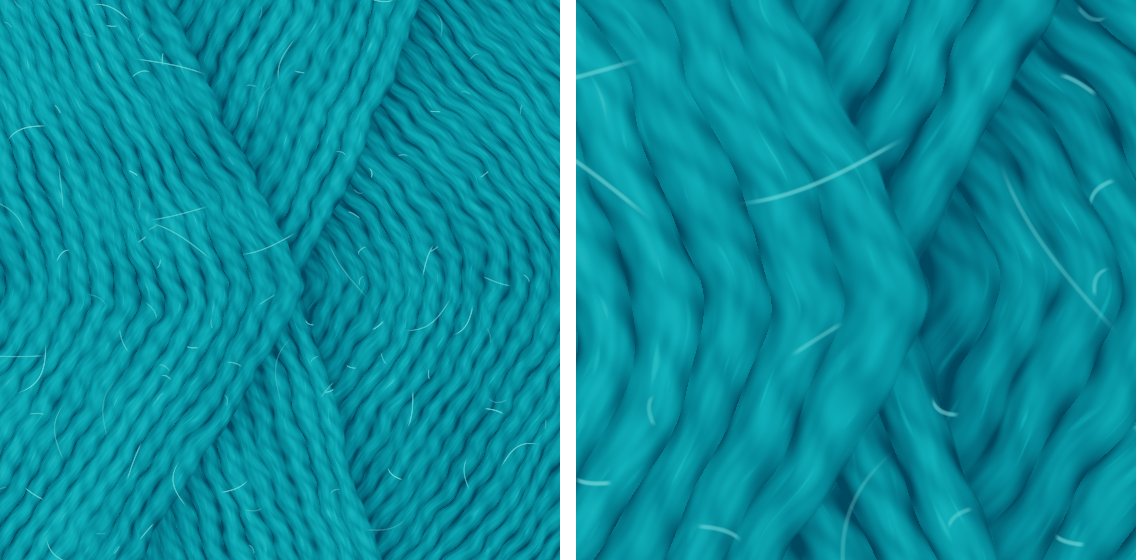
Left, the full canvas; right, a detail of the centre.
A three.js fragment shader for this texture:

```glsl
// Turquoise wool: twisted strands in crossing, bent bundles with loose pale hairs.
varying vec2 vUv;

const float TAU = 6.28319;
const vec3 DEEP = vec3(0.0, 0.29, 0.38);
const vec3 TEAL = vec3(0.015, 0.55, 0.61);
const vec3 LIGHT = vec3(0.055, 0.68, 0.72);
const vec3 PALE = vec3(0.48, 0.86, 0.86);

float hash(float n) {
  return fract(sin(n * 12.9898) * 43758.5453);
}

vec2 gradientAt(vec2 cell) {
  float angle = TAU * hash(dot(cell, vec2(1.0, 57.31)));
  return vec2(cos(angle), sin(angle));
}

float gradientNoise(vec2 p) {
  vec2 i = floor(p), f = fract(p);
  vec2 w = f * f * f * (f * (f * 6.0 - 15.0) + 10.0);
  vec2 e = vec2(1.0, 0.0);
  float low = mix(dot(gradientAt(i), f), dot(gradientAt(i + e.xy), f - e.xy), w.x);
  float high = mix(dot(gradientAt(i + e.yx), f - e.yx), dot(gradientAt(i + e.xx), f - e.xx), w.x);
  return mix(low, high, w.y);
}

// Sideways distance from a bent line through tip, with a slope for each arm.
float chevron(vec2 p, vec2 tip, float up, float down, float bendRadius) {
  float y = p.y - tip.y;
  float bend = sqrt(y * y + bendRadius * bendRadius) - bendRadius;
  return p.x - tip.x + mix(down, up, smoothstep(-bendRadius, bendRadius, y)) * bend;
}

// Brightness of parallel twisted strands; across counts strands.
float yarn(float across, vec2 p, float seed) {
  float id = floor(across);
  float t = fract(across) - 0.5;
  float tone = hash(id + seed);
  float twist = sin(TAU * (p.y * 25.0 + t * 1.2 + tone));
  float x = clamp(2.0 * t, -1.0, 1.0);
  float edge = x * x;
  float core = 1.0 - edge;
  float depth = 0.72 + 0.65 * gradientNoise(p * 9.0 + seed);
  float crease = pow(0.5 + 0.5 * twist, 2.0);
  float fibre = gradientNoise(vec2(across * 6.0, p.y * 42.0) + seed);
  float glint = smoothstep(0.3, 0.62, gradientNoise(vec2(across * 7.0, p.y * 30.0) - seed));
  float shade = 0.96 - depth * edge * (0.85 + 0.3 * twist * x);
  shade += core * (0.14 * (tone - 0.5) - 0.17 * crease + 0.3 * glint);
  return shade + 0.2 * fibre;
}

// Puts a bundle (negative across) over the shade below and drops a shadow beside it.
float overlay(float below, float bundle, float across, float shadow) {
  float shaded = below - shadow * exp(-max(across, 0.0) / 0.9);
  return mix(shaded, bundle, smoothstep(0.05, -0.05, across));
}

// Coverage of one thin curved hair lying along a turned axis.
float hair(vec2 p, vec2 centre, float angle, float halfLength, float curve) {
  vec2 d = p - centre;
  float c = cos(angle), s = sin(angle);
  vec2 q = vec2(c * d.x + s * d.y, c * d.y - s * d.x);
  float r = q.x / halfLength;
  float offset = q.y - curve * halfLength * (r * r + 0.4 * r * r * r);
  float line = 1.0 - smoothstep(0.0004, 0.0021, abs(offset));
  return line * (1.0 - smoothstep(0.6, 1.0, abs(r)));
}

float looseHairs(vec2 p) {
  float cover = 0.0;
  for (int i = 0; i < 95; i++) {
    float n = float(i) + 1.0;
    vec2 centre = vec2(hash(n * 1.37), hash(n * 2.11 + 5.0));
    float halfLength = 0.01 + 0.06 * pow(hash(n * 3.7), 4.0);
    float curve = 0.9 * (hash(n * 4.3) - 0.5);
    float strength = 0.25 + 0.5 * hash(n * 6.1);
    cover = max(cover, strength * hair(p, centre, TAU * hash(n * 5.9), halfLength, curve));
  }
  return cover;
}

vec3 woolColour(float shade) {
  vec3 colour = mix(DEEP, TEAL, clamp(shade / 0.65, 0.0, 1.0));
  colour = mix(colour, LIGHT, clamp((shade - 0.65) / 0.35, 0.0, 1.0));
  return mix(colour, PALE, clamp((shade - 1.0) * 1.1, 0.0, 0.7));
}

void main() {
  vec2 p = vUv;
  float warp = 0.5 * gradientNoise(p * 5.0) + 0.28 * gradientNoise(p * 17.0 + 4.0);

  // Three bent bundles; the left one fans out towards the upright.
  float fan = smoothstep(0.05, 0.5, p.x + 0.5 * (p.y - 0.5));
  float left = chevron(p, vec2(0.535, 0.48), mix(0.27, 0.5, fan), 0.65, 0.04) / 0.041 + warp;
  float middle = chevron(p, vec2(0.54, 0.48), -0.44, -0.32, 0.03) / 0.039 - warp;
  float right = chevron(p, vec2(0.53, 0.5), 0.85, 0.76, 0.11) / 0.038 + 1.3 * warp;

  // Stack them from the back to the front.
  float shade = yarn(right, p, 31.0);
  shade = overlay(shade, yarn(middle, p, 17.0), middle, 0.4);
  shade = overlay(shade, yarn(left, p, 3.0), left, 0.35);

  // Broad light, then hairs on top.
  shade += 0.14 * gradientNoise(p * 3.0 + 8.0) + 0.07 * (0.5 - p.x);
  vec3 colour = woolColour(shade);
  gl_FragColor = vec4(mix(colour, PALE, looseHairs(p)), 1.0);
}
```
